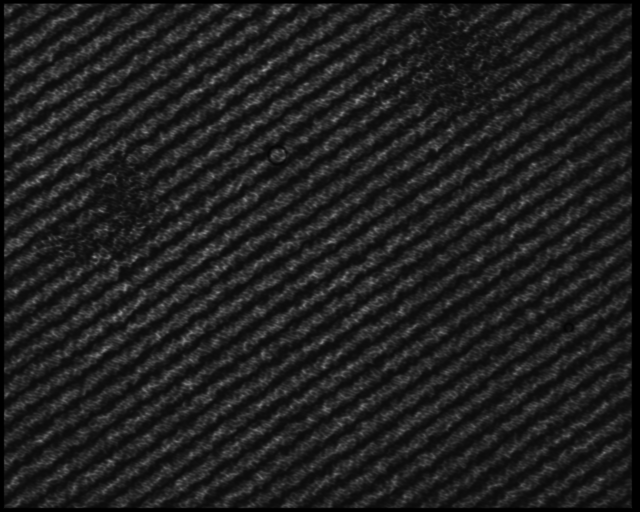
This pattern is drawn by a Shadertoy shader. Its source:

```glsl
// Slanted grey interference fringes with speckle, turbulent patches and dust rings.

// Lengths are in canvas heights, origin at the lower left.
const float TAU = 6.2831853;
const float FRINGE_PERIOD = 0.0466;   // vertical distance between fringes
const float FRINGE_SLOPE = 0.69;      // rise per unit of run
const float FRINGE_OFFSET = 0.773;    // places one bright crest
const float FRINGE_POWER = 1.15;      // above 1 widens the dark gaps
const float WOBBLE = 0.19;            // ragged fringe edges, in periods
const float BEND = 0.10;              // slow drift of the fringes, in periods
const float FLOOR_LEVEL = 0.052;
const float FRINGE_LEVEL = 0.156;
const float STREAK_TILT = -0.32;      // direction of the fine grain, radians
const float MOTTLE_TILT = 0.75;       // direction of the coarse grain, radians
const vec2 LIGHT_CENTER = vec2(0.43, 0.64);
const float LIGHT_FALLOFF = 0.72;
const float LIGHT_GAIN = 1.22;
const vec2 FRAME_LOW = vec2(0.008, 0.008);
const vec2 FRAME_HIGH = vec2(0.016, 0.007);

// Turbulent patches: center, radii
const vec4 PATCHES[3] = vec4[3](
    vec4(0.880, 0.890, 0.120, 0.135),
    vec4(0.242, 0.600, 0.065, 0.110),
    vec4(0.150, 0.520, 0.065, 0.040));

// Dust rings: center, radius
const vec3 RINGS[2] = vec3[2](
    vec3(0.542, 0.697, 0.018),
    vec3(1.111, 0.360, 0.008));

// Pseudo-random unit gradient for a lattice cell
vec2 latticeGradient(ivec2 cell) {
    uint h = uint(cell.x) * 1597334677u ^ uint(cell.y) * 3812015801u;
    h = (h ^ (h >> 16)) * 2246822519u;
    h = (h ^ (h >> 13)) * 3266489917u;
    h ^= h >> 16;
    float angle = TAU * float(h & 65535u) / 65536.0;
    return vec2(cos(angle), sin(angle));
}

float gradientNoise(vec2 p) {
    ivec2 i = ivec2(floor(p));
    vec2 f = fract(p);
    vec2 u = f * f * f * (f * (f * 6.0 - 15.0) + 10.0);
    float a = dot(latticeGradient(i), f);
    float b = dot(latticeGradient(i + ivec2(1, 0)), f - vec2(1, 0));
    float c = dot(latticeGradient(i + ivec2(0, 1)), f - vec2(0, 1));
    float d = dot(latticeGradient(i + ivec2(1, 1)), f - vec2(1, 1));
    return mix(mix(a, b, u.x), mix(c, d, u.x), u.y);
}

// Coordinates along and across a direction
vec2 alongAcross(vec2 p, float angle) {
    vec2 dir = vec2(cos(angle), sin(angle));
    return vec2(dot(p, dir), dot(p, vec2(-dir.y, dir.x)));
}

// Strength of the turbulence, with ragged borders
float turbulence(vec2 p) {
    float ragged = 0.6 * gradientNoise(p * 13.0) + 0.5 * gradientNoise(p * 40.0);
    float amount = 0.0;
    for (int i = 0; i < 3; i++) {
        float d = length((p - PATCHES[i].xy) / PATCHES[i].zw);
        amount = max(amount, 1.0 - smoothstep(0.1, 1.5, d + ragged));
    }
    return amount;
}

// Brightness gain of the dust: a dark rim beside a fainter bright one
float dustGain(vec2 p) {
    float gain = 1.0;
    for (int i = 0; i < 2; i++) {
        float d = (length(p - RINGS[i].xy) - RINGS[i].z) / 0.003;
        gain *= 1.0 - 0.6 * exp(-d * d) + 0.25 * exp(-(d + 2.0) * (d + 2.0));
    }
    return gain;
}

// Multiplicative grain: fine streaks over mottling that breaks the fringes
float speckle(vec2 p, float strength) {
    float broad = gradientNoise(alongAcross(p, MOTTLE_TILT) * vec2(24.0, 34.0));
    float coarse = gradientNoise(alongAcross(p, MOTTLE_TILT) * vec2(55.0, 90.0) + 13.3);
    float fine = gradientNoise(alongAcross(p, STREAK_TILT) * vec2(105.0, 190.0) + 31.7);
    return exp(strength * (0.45 * broad + 0.95 * coarse + 1.0 * fine));
}

// Soft black frame: 1 inside, 0 outside
float frameMask(vec2 p, vec2 size, float pixel) {
    vec2 inset = min(p - FRAME_LOW, size - FRAME_HIGH - p);
    return smoothstep(-pixel, pixel, min(inset.x, inset.y));
}

void mainImage(out vec4 fragColor, in vec2 fragCoord) {
    vec2 p = fragCoord / iResolution.y;
    vec2 size = iResolution.xy / iResolution.y;
    float turbulent = turbulence(p);

    // Fringe phase in periods, bent slowly and roughened finely
    float phase = (1.0 - p.y + FRINGE_SLOPE * p.x - FRINGE_OFFSET) / FRINGE_PERIOD;
    phase += BEND * gradientNoise(p * 3.0);
    phase += WOBBLE * (gradientNoise(p * 36.0) + gradientNoise(p * 85.0 + 9.0));
    phase += turbulent * 0.8 * gradientNoise(p * 65.0 + 4.0);
    float crest = pow(0.5 + 0.5 * cos(TAU * phase), FRINGE_POWER);
    crest = mix(crest, 0.08 + 0.25 * crest, turbulent);

    // Uneven illumination
    vec2 fromLight = p - LIGHT_CENTER;
    float light = LIGHT_GAIN * exp(-LIGHT_FALLOFF * dot(fromLight, fromLight));
    light *= 1.0 + 0.3 * gradientNoise(p * 4.0 + 17.0);

    float grain = speckle(p, 1.0 + 0.8 * turbulent);
    float level = FLOOR_LEVEL * (0.75 + 0.25 * grain);
    level += FRINGE_LEVEL * crest * light * grain;
    level *= dustGain(p) * frameMask(p, size, 1.0 / iResolution.y);
    fragColor = vec4(vec3(level), 1.0);
}
```
